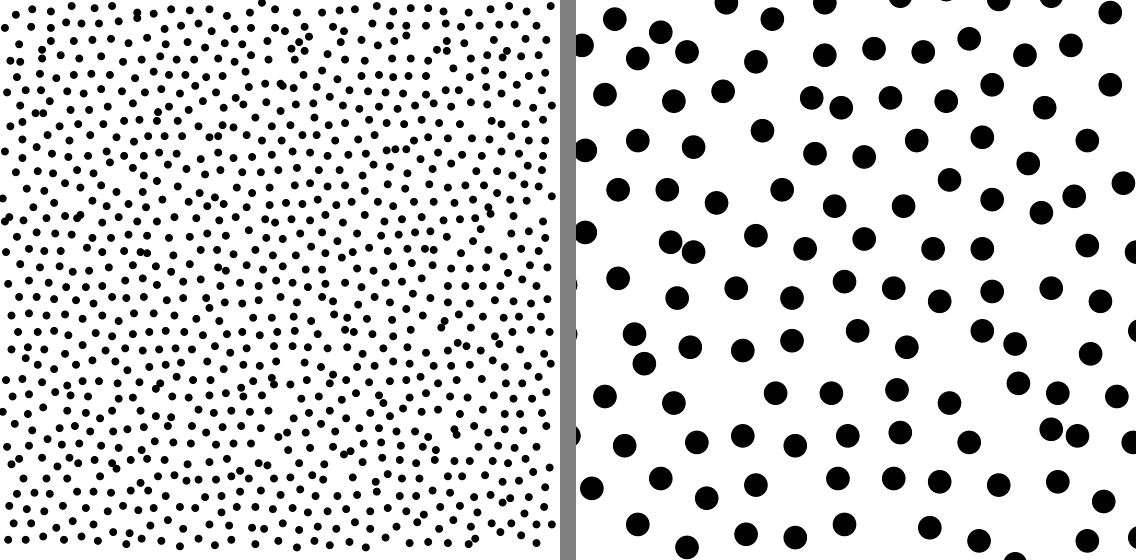
Left: the whole. Right: its middle third, enlarged.
A Shadertoy shader for this pattern:

```glsl
// Evenly scattered black dots on white, with a few touching pairs.
// Jittered cells on staggered rows are pushed apart twice by their
// neighbours, then drawn as smooth discs by distance.

const vec3 PAPER = vec3(1.0);
const vec3 INK = vec3(0.005);

const vec2 FIELD_MIN = vec2(0.004, 0.018);  // area holding the dot centres
const vec2 FIELD_MAX = vec2(0.986, 0.997);
const float COLUMNS = 29.0;
const float ROWS = 34.0;
const float PITCH = (FIELD_MAX.x - FIELD_MIN.x) / COLUMNS;
const float ROW_HEIGHT = 0.85;              // in pitches, like the values below

const float DOT_RADIUS = 0.00703;           // in canvas units
const float EDGE_PIXELS = 0.9;              // width of the smoothed edge
const float CENTRE_STEPS = 512.0;           // lattice that centres snap to

const float JITTER = 0.8;
const float PUSH_RANGE = 1.05;
const float PUSH_STRENGTH = 0.3;
const float PUSH_LIMIT = 0.25;
const float STRAY_SHARE = 0.09;             // dots that drift towards others
const float STRAY_STEP = 0.45;
const float REACH = 0.93;                   // farthest cell point worth moving

vec2 hash2(vec2 p) {
    vec3 q = fract(vec3(p.xyx) * vec3(0.1031, 0.1030, 0.0973));
    q += dot(q, q.yzx + 33.33);
    return fract((q.xx + q.yz) * q.zy);
}

// Horizontal shift of every other row.
float rowShift(float row) {
    return mod(row, 2.0) * 0.5 - 0.25;
}

// Random point inside a cell, measured in pitches.
vec2 cellPoint(vec2 cell) {
    vec2 p = cell + 0.5 + JITTER * (hash2(cell + 71.0) - 0.5);
    return vec2(p.x + rowShift(cell.y), p.y * ROW_HEIGHT);
}

// Push that a point at b gives to a point at a.
vec2 repel(vec2 a, vec2 b) {
    vec2 away = a - b;
    float gap = max(length(away), 0.001);
    return away / gap * max(PUSH_RANGE - gap, 0.0) * PUSH_STRENGTH;
}

vec2 limitPush(vec2 push) {
    return push * min(1.0, PUSH_LIMIT / max(length(push), 0.001));
}

// First relaxation: neighbours at their random points.
vec2 relaxedPoint(vec2 cell) {
    vec2 p = cellPoint(cell);
    vec2 push = vec2(0.0);
    for (int j = -1; j <= 1; j++)
    for (int i = -1; i <= 1; i++) {
        if (i == 0 && j == 0) continue;
        push += repel(p, cellPoint(cell + vec2(i, j)));
    }
    return p + limitPush(push);
}

// Second relaxation, or a random drift for the stray dots.
vec2 settledPoint(vec2 cell) {
    vec2 p = relaxedPoint(cell);
    vec2 chance = hash2(cell + 237.0);
    if (chance.x < STRAY_SHARE) {
        float angle = 6.2832 * chance.y;
        return p + STRAY_STEP * vec2(cos(angle), sin(angle));
    }
    vec2 push = vec2(0.0);
    for (int j = -1; j <= 1; j++)
    for (int i = -1; i <= 1; i++) {
        if (i == 0 && j == 0) continue;
        push += repel(p, relaxedPoint(cell + vec2(i, j)));
    }
    return p + limitPush(push);
}

// Dot centre in canvas units, kept in the field and snapped.
vec2 dotCentre(vec2 cell) {
    vec2 c = FIELD_MIN + settledPoint(cell) * PITCH;
    c = clamp(c, FIELD_MIN, FIELD_MAX);
    return (floor(c * CENTRE_STEPS) + 0.5) / CENTRE_STEPS;
}

void mainImage(out vec4 fragColor, in vec2 fragCoord) {
    vec2 uv = fragCoord / iResolution.y;
    vec2 p = (uv - FIELD_MIN) / PITCH;
    float row = floor(p.y / ROW_HEIGHT);

    // Distance to the nearest dot centre.
    float nearest = 1.0;
    for (int j = -1; j <= 1; j++)
    for (int i = -1; i <= 1; i++) {
        float y = row + float(j);
        vec2 cell = vec2(floor(p.x - rowShift(y)) + float(i), y);
        bool inField = cell.x >= 0.0 && cell.x < COLUMNS
                    && cell.y >= 0.0 && cell.y < ROWS;
        if (!inField || distance(p, cellPoint(cell)) > REACH) continue;
        nearest = min(nearest, distance(uv, dotCentre(cell)));
    }

    // Disc with a smoothed edge.
    float edge = EDGE_PIXELS / iResolution.y;
    float paper = clamp((nearest - DOT_RADIUS) / edge + 0.5, 0.0, 1.0);
    fragColor = vec4(mix(INK, PAPER, paper), 1.0);
}
```
